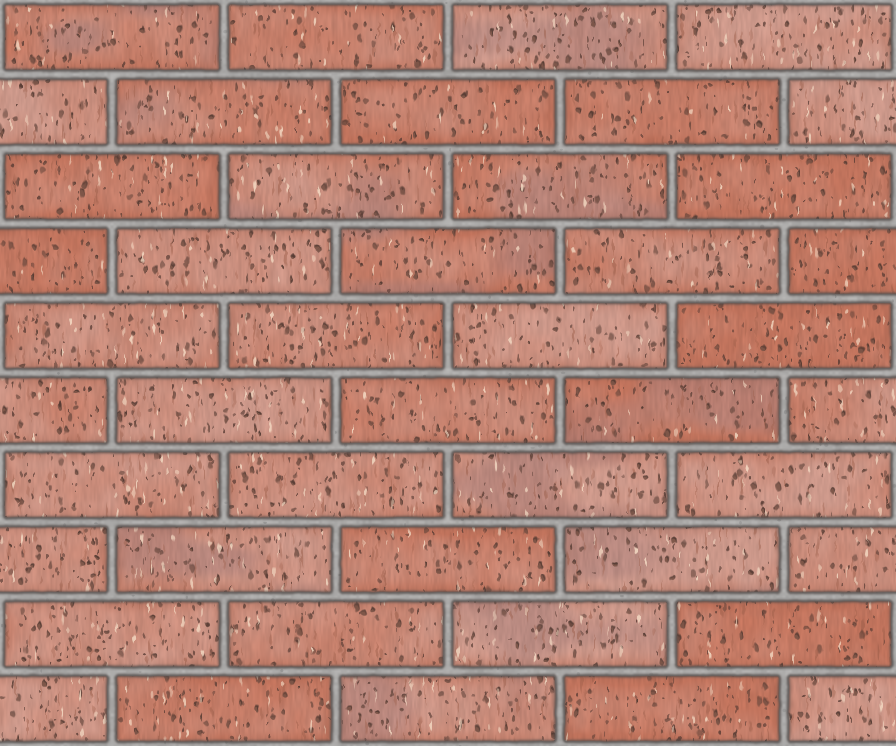
This texture is drawn by a Shadertoy shader. Its source:

```glsl
// Running-bond wall: 4 bricks across, 10 courses, every other course shifted by half.
// Each brick is a rounded box with its own tone, vertical drag grain, pits and pale flecks.
// Coordinates count course heights; all noise wraps on the 12 x 10 wall, so it tiles.

const vec2 WALL = vec2(12.0, 10.0);

float hash(vec2 p) {
    return fract(sin(dot(p, vec2(127.1, 311.7))) * 43758.5);
}

// Value noise with whole-number frequency, wrapping on the wall
float noise(vec2 p, vec2 freq, float seed) {
    vec2 g = p * freq, i = floor(g), f = fract(g);
    vec2 period = WALL * freq;
    f = f * f * (3.0 - 2.0 * f);
    vec2 a = mod(i, period), b = mod(i + 1.0, period);
    return mix(mix(hash(a + seed), hash(vec2(b.x, a.y) + seed), f.x),
               mix(hash(vec2(a.x, b.y) + seed), hash(b + seed), f.x), f.y);
}

// Scattered upright ellipses: one jittered candidate per grid cell, some left out
float flecks(vec2 p, vec2 freq, vec2 size, float density, float seed) {
    vec2 g = p * freq, cell = floor(g);
    float mask = 0.0;
    for (int y = -1; y <= 1; y++)
    for (int x = -1; x <= 1; x++) {
        vec2 c = cell + vec2(x, y);
        vec2 id = mod(c, WALL * freq) + seed;
        vec2 jitter = vec2(hash(id + 3.1), hash(id + 7.7));
        vec2 radius = size * mix(vec2(0.5), vec2(1.3), vec2(hash(id + 11.3), hash(id + 17.9)));
        float r = length((g - c - jitter) / freq / radius);
        float strength = step(hash(id), density) * mix(0.5, 1.0, hash(id + 23.5));
        mask = max(mask, strength * (1.0 - smoothstep(0.55, 1.25, r)));
    }
    return mask;
}

float roundedBox(vec2 p, vec2 halfSize, float radius) {
    vec2 q = abs(p) - halfSize + radius;
    return length(max(q, 0.0)) + min(max(q.x, q.y), 0.0) - radius;
}

vec3 mortarColor(vec2 p) {
    float grain = noise(p, vec2(24.0), 5.0) - 0.5;
    float blotch = noise(p, vec2(5.0), 9.0) - 0.5;
    vec3 col = vec3(0.69, 0.685, 0.68) + 0.06 * grain + 0.05 * blotch;
    return mix(col, vec3(0.5), 0.5 * flecks(p, vec2(6.0), vec2(0.025), 0.2, 31.0));
}

vec3 brickColor(vec2 p, vec2 id, float depth) {
    // Fired tone: per brick, then cloudy within it
    float cloud = 0.6 * noise(p, vec2(1.0, 2.0), 2.0) + 0.4 * noise(p, vec2(4.0, 3.0), 4.0);
    float pale = 0.1 + 0.85 * hash(id + 41.3) + 0.8 * (cloud - 0.5);
    pale -= 0.2 * (1.0 - smoothstep(0.0, 0.2, depth));
    vec3 col = mix(vec3(0.76, 0.455, 0.365), vec3(0.805, 0.6, 0.545), clamp(pale, 0.0, 1.0));
    float ashy = step(0.7, hash(id + 67.1)) * smoothstep(0.4, 0.8, noise(p, vec2(1.0, 2.0), 8.0));
    col = mix(col, vec3(0.67, 0.5, 0.48), 0.55 * ashy);

    // Vertical drag grain
    float drag = noise(p, vec2(28.0, 3.0), 13.0) + noise(p, vec2(45.0, 9.0), 15.0) - 1.0;
    col *= 1.0 + 0.07 * drag;

    // Ragged marks: brown drag trails, pits with a dark rim, cream flecks
    vec2 w = p + 0.035 * (vec2(noise(p, vec2(26.0, 18.0), 19.0),
                               noise(p, vec2(26.0, 18.0), 21.0)) - 0.5);
    float trail = flecks(w, vec2(7.0, 4.0), vec2(0.018, 0.11), 0.4, 51.0);
    col = mix(col, vec3(0.60, 0.36, 0.28), 0.5 * trail);

    float pit = flecks(w, vec2(8.0, 5.0), vec2(0.032, 0.05), 0.4, 73.0);
    float floorOfPit = flecks(w + vec2(0.008, 0.018), vec2(8.0, 5.0), vec2(0.024, 0.038), 0.4, 73.0);
    col = mix(col, vec3(0.30, 0.21, 0.18), 0.9 * pit);
    col = mix(col, vec3(0.60, 0.41, 0.34), 0.6 * floorOfPit * pit);

    float pore = flecks(w, vec2(11.0, 8.0), vec2(0.016, 0.032), 0.28, 97.0);
    col = mix(col, vec3(0.34, 0.23, 0.20), 0.8 * pore);

    float cream = flecks(w, vec2(8.0, 4.0), vec2(0.018, 0.065), 0.24, 119.0);
    return mix(col, vec3(0.96, 0.86, 0.77), 0.85 * cream);
}

void mainImage(out vec4 fragColor, in vec2 fragCoord) {
    vec2 p = fragCoord / iResolution.xy * WALL;
    float pixel = WALL.y / iResolution.y;

    // Brick cell, three course heights long
    float row = floor(p.y);
    float along = p.x / 3.0 + 0.5 * mod(row + 1.0, 2.0);
    vec2 id = vec2(mod(floor(along), 4.0), row);
    vec2 local = vec2(3.0 * (fract(along) - 0.5), fract(p.y) - 0.5);

    // Signed distance to the slightly worn brick edge
    float d = roundedBox(local, vec2(1.438, 0.438), 0.035);
    d += 0.012 * (noise(p, vec2(9.0), 27.0) - 0.5);

    float face = 1.0 - smoothstep(-0.6 * pixel, 0.6 * pixel, d);
    vec3 col = mix(mortarColor(p), brickColor(p, id, -d), face);

    // Dark seam where the joint meets the brick
    float seam = exp(-pow((d - 0.004) / 0.027, 2.0));
    col = mix(col, vec3(0.36, 0.33, 0.32), 0.72 * seam);
    col *= 1.0 - 0.08 * exp(-abs(d) / 0.05);

    fragColor = vec4(col, 1.0);
}
```
